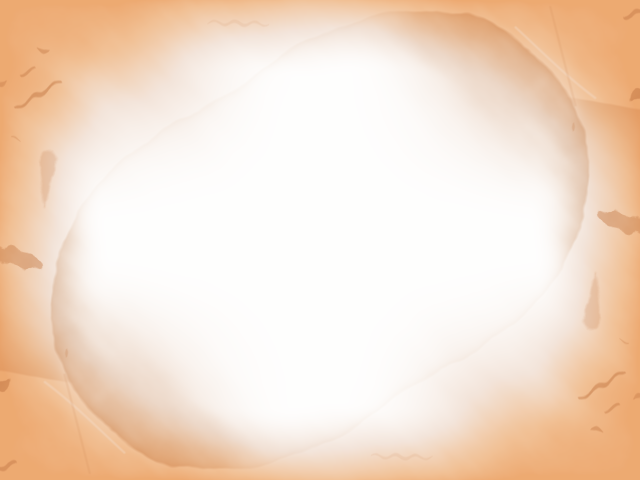
Give the GLSL for this background, as a Shadertoy shader.

```glsl
// Aged parchment: a soft white cross of light, orange borders, water stain and ink flecks.

const vec3 WHITE = vec3(0.997, 0.995, 0.993);
const vec3 BLUSH = vec3(0.952, 0.894, 0.853);
const vec3 TAN = vec3(0.945, 0.755, 0.585);
const vec3 AMBER = vec3(0.930, 0.665, 0.445);
const vec3 INK = vec3(0.77, 0.48, 0.28);
const vec3 STAIN_TINT = vec3(0.925, 0.845, 0.77);  // multiplies the paper

const vec2 FRAME = vec2(4.0 / 3.0, 1.0);
const vec2 STAIN_AXIS = vec2(0.848, 0.530);        // long direction of the stain
const float STAIN_RADIUS = 0.480;
const float STAIN_STRETCH = 0.118;
const float STAIN_FADE = 8.0;

// Ink flecks of the upper half: start and end, then width and opacity
const int FLECKS = 10;
const vec4 FLECK_LINE[FLECKS] = vec4[](
    vec4(-0.635, 0.273, -0.540, 0.332), vec4(-0.587, 0.398, -0.566, 0.394),
    vec4(-0.622, 0.345, -0.595, 0.356), vec4(-0.670, 0.323, -0.655, 0.333),
    vec4(0.634, 0.465, 0.670, 0.476), vec4(0.650, 0.293, 0.672, 0.311),
    vec4(0.585, 0.052, 0.690, 0.018), vec4(-0.642, 0.212, -0.625, 0.208),
    vec4(-0.233, 0.453, -0.108, 0.450), vec4(0.528, 0.240, 0.528, 0.226));
const vec2 FLECK_STYLE[FLECKS] = vec2[](
    vec2(0.0042, 0.60), vec2(0.0048, 0.55), vec2(0.0038, 0.55), vec2(0.0045, 0.55),
    vec2(0.0050, 0.60), vec2(0.0100, 0.65), vec2(0.0180, 0.52), vec2(0.0022, 0.40),
    vec2(0.0035, 0.13), vec2(0.0030, 0.30));

vec2 hashGradient(vec2 cell) {
    vec2 h = vec2(dot(cell, vec2(127.1, 311.7)), dot(cell, vec2(269.5, 183.3)));
    return 2.0 * fract(sin(h) * 43758.5) - 1.0;
}

float gradientNoise(vec2 p) {
    vec2 i = floor(p), f = fract(p), s = f * f * f * (f * (f * 6.0 - 15.0) + 10.0);
    vec2 e = vec2(0.0, 1.0);
    float low = mix(dot(hashGradient(i), f), dot(hashGradient(i + e.yx), f - e.yx), s.x);
    float high = mix(dot(hashGradient(i + e), f - e), dot(hashGradient(i + 1.0), f - 1.0), s.x);
    return mix(low, high, s.y);
}

float fbm(vec2 p) {
    float sum = 0.0, gain = 0.6;
    for (int i = 0; i < 4; i++) {
        sum += gain * gradientNoise(p);
        p = 2.03 * p + 17.3;
        gain *= 0.5;
    }
    return sum;
}

// Noise that repeats under a half turn about the centre
float turnedNoise(vec2 p) { return 0.7 * (fbm(p) + fbm(-p)); }

// Distance to a segment (x) and position along it (y)
vec2 segment(vec2 p, vec2 a, vec2 b) {
    float t = clamp(dot(p - a, b - a) / dot(b - a, b - a), 0.0, 1.0);
    return vec2(length(p - mix(a, b, t)), t);
}

vec3 paperRamp(float amount) {
    vec3 c = mix(WHITE, BLUSH, clamp(amount / 0.36, 0.0, 1.0));
    c = mix(c, TAN, clamp((amount - 0.36) / 0.44, 0.0, 1.0));
    return mix(c, AMBER, clamp((amount - 0.80) / 0.22, 0.0, 1.0));
}

void mainImage(out vec4 fragColor, in vec2 fragCoord) {
    vec2 p = (fragCoord / iResolution.xy - 0.5) * FRAME;
    vec2 q = p.y < 0.0 ? -p : p;                   // half-turn fold
    float soft = 1.2 / iResolution.y;
    float cloud = turnedNoise(p * 5.0 + 3.0 * p.yx);
    float grain = turnedNoise(p * 17.0);

    // Paper: borders and corners gain colour, leaving a cross of light
    vec2 m = abs(p) / (0.5 * FRAME);
    float corner = smoothstep(0.04, 0.74, m.x * m.y * (1.0 + 0.22 * cloud));
    float sides = smoothstep(0.67, 1.07, m.x + 0.04 * cloud);
    float ends = smoothstep(0.68, 1.10, m.y + 0.04 * cloud);
    float amount = 1.0 - (1.0 - 0.88 * corner) * (1.0 - 0.9 * sides) * (1.0 - 0.85 * ends);
    float rimGlow = exp(-30.0 * (1.0 - m.x)) + exp(-30.0 * (1.0 - m.y));
    amount += amount * (0.07 * cloud + 0.05 * grain) + 0.10 * rimGlow;
    vec3 color = paperRamp(amount);

    // Water stain: lobed oval, darkest just inside its rim
    float radius = length(p);
    float along = dot(p, STAIN_AXIS) / max(radius, 1e-4);
    float stretch = 2.0 * along * along - 1.0;
    float outline = STAIN_RADIUS + STAIN_STRETCH * stretch + 0.022 * turnedNoise(p * 8.0);
    float depth = outline - radius;
    float inside = smoothstep(-soft, 2.0 * soft, depth);
    float strength = mix(0.10, 0.95, smoothstep(-0.1, 0.95, stretch)) * smoothstep(0.02, 0.35, amount);
    float stain = inside * exp(-STAIN_FADE * max(depth, 0.0)) * strength * (1.0 + 0.5 * cloud + 0.3 * grain);
    float rim = inside * exp(-130.0 * max(depth, 0.0)) * 0.16;
    color *= mix(vec3(1.0), STAIN_TINT, max(stain, 0.0) + rim);

    // Second wash running off the side, below a sloping edge
    float below = 0.30 - 0.19 * (q.x - 0.53) + 0.012 * cloud - q.y;
    float wash = smoothstep(0.0, 0.006, below) * exp(-11.0 * max(below, 0.0)) * smoothstep(0.50, 0.56, q.x);
    color *= mix(vec3(1.0), STAIN_TINT, 0.55 * wash);

    // Fine creases across the stained corner
    vec2 bend = q + vec2(0.0, 0.012 * sin(14.0 * q.x));
    float pale = segment(bend, vec2(0.408, 0.436), vec2(0.573, 0.308)).x;
    float dark = segment(bend, vec2(0.480, 0.490), vec2(0.532, 0.292)).x;
    color = mix(color, BLUSH, 0.30 * (1.0 - smoothstep(0.0, 0.0025 + soft, pale)));
    color = mix(color, INK, 0.13 * (1.0 - smoothstep(0.0, 0.0025 + soft, dark)));

    // Pale brush smudge, wide at the top
    vec2 smudge = segment(q, vec2(-0.566, 0.168), vec2(-0.574, 0.070));
    float smudgeEdge = smudge.x - mix(0.020, 0.003, smudge.y) + 0.012 * fbm(q * 30.0);
    color = mix(color, INK, 0.24 * (1.0 - smoothstep(-0.006, 0.003, smudgeEdge)));

    // Ink flecks with rough, tapered outlines
    vec2 wavy = q + 0.004 * vec2(0.0, sin(q.x * 150.0));
    float rough = fbm(q * 45.0);
    for (int i = 0; i < FLECKS; i++) {
        vec2 s = segment(wavy, FLECK_LINE[i].xy, FLECK_LINE[i].zw);
        float width = FLECK_STYLE[i].x * (0.45 + 0.55 * sin(3.14 * s.y) + 0.7 * rough);
        float cover = 1.0 - smoothstep(-soft, soft, s.x - width);
        color = mix(color, INK, cover * FLECK_STYLE[i].y * (0.85 + 0.3 * grain));
    }
    fragColor = vec4(clamp(color, 0.0, 1.0), 1.0);
}
```
